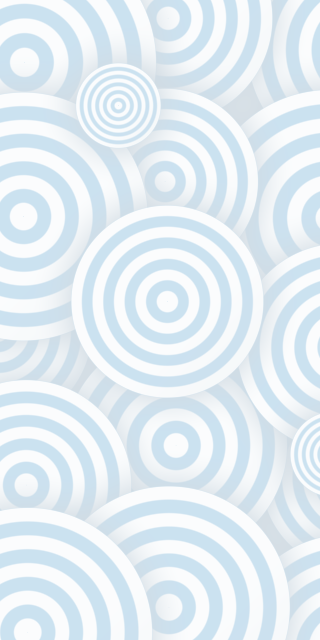
A Shadertoy shader for this background:

```glsl
// Overlapping paper discs with pale blue target rings and soft grey shadows.
// A jittered three-column grid is painted back to front, then two small discs.
// One unit is the canvas width.

#define COLUMNS 3
#define ROWS 5
#define SMALL_DISCS 2
#define ROW_STEP 0.45
#define JITTER 0.11
#define RADIUS_MIN 0.29
#define RADIUS_MAX 0.42
#define SMALL_RADIUS 0.133
#define SHADOW_WIDTH 0.13
#define SHADOW_STRENGTH 0.62
#define SOFTNESS 0.003

const vec3 PAPER = vec3(0.985, 0.99, 0.993);
const vec3 BLUE = vec3(0.797, 0.885, 0.942);
const vec3 SHADE = vec3(0.82, 0.86, 0.89);

float hash(float n) {
    return fract(sin(n * 91.73 + 4.1) * 437.58);
}

// Coverage of a shape from its signed distance, negative inside
float cover(float dist) {
    float blur = max(SOFTNESS, 0.8 / iResolution.x);
    return 1.0 - smoothstep(-blur, blur, dist);
}

// Paint one ringed disc and its shadow over the colour beneath
vec3 paintDisc(vec3 under, vec2 p, vec2 centre, float radius, float periods) {
    vec2 offset = p - centre;
    float r = length(offset);

    // Shadow fades away from the rim
    float fade = 1.0 - clamp((r - radius) / SHADOW_WIDTH, 0.0, 1.0);
    under = mix(under, SHADE, SHADOW_STRENGTH * fade * fade);

    // Triangle wave gives a continuous distance to the ring edges
    float wave = abs(fract(r / radius * periods - 0.25) - 0.5);
    float ring = cover((wave - 0.25) * radius / periods);
    vec3 face = mix(PAPER, BLUE, ring);

    // Faint shading toward the lower right
    float slope = dot(offset, vec2(0.7, -0.7)) / radius;
    face = mix(face, SHADE, 0.12 * smoothstep(0.2, 1.0, slope));
    return mix(under, face, cover(r - radius));
}

void mainImage(out vec4 fragColor, in vec2 fragCoord) {
    vec2 p = fragCoord / iResolution.x;
    vec3 colour = mix(PAPER, SHADE, 0.5);

    // Large discs: a stride through the grid shuffles the stacking order
    int count = COLUMNS * ROWS;
    for (int i = 0; i < count; i++) {
        int cell = (i * 7 + count - 1) % count;
        float column = float(cell % COLUMNS);
        float row = float(cell / COLUMNS);
        float seed = float(cell) * 3.0;
        vec2 centre = vec2(0.04 + 0.52 * column,
                           0.02 + ROW_STEP * row + 0.1 * mod(column, 2.0));
        centre += JITTER * (vec2(hash(seed), hash(seed + 1.0)) - 0.5);
        float radius = mix(RADIUS_MIN, RADIUS_MAX, hash(seed + 2.0));
        colour = paintDisc(colour, p, centre, radius, 4.5);
    }

    // Small discs on top, stepping down to the right
    for (int i = 0; i < SMALL_DISCS; i++) {
        vec2 centre = vec2(0.37, 1.67) + float(i) * vec2(0.67, -1.09);
        colour = paintDisc(colour, p, centre, SMALL_RADIUS, 5.5);
    }

    fragColor = vec4(colour, 1.0);
}
```
